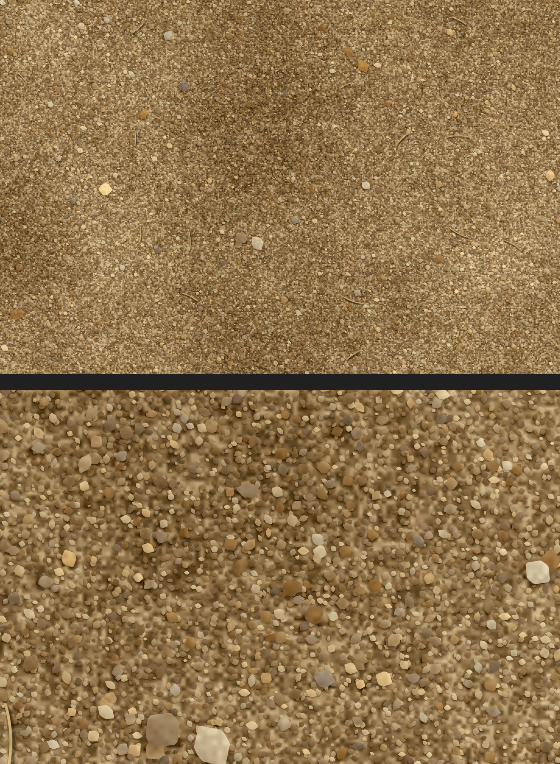
Top: the whole. Bottom: its middle third, enlarged.
This texture is drawn by a Shadertoy shader. Its source:

```glsl
float hash(vec2 p) {
    vec3 q = fract(p.xyx * 0.1031);
    q += dot(q, q.yzx + 33.33);
    return fract((q.x + q.y) * q.z);
}

vec2 hash2(vec2 p) {
    return vec2(hash(p), hash(p + 57.0));
}

float noise(vec2 p) {
    vec2 i = floor(p), f = fract(p);
    f = f * f * (3.0 - 2.0 * f);
    return mix(mix(hash(i), hash(i + vec2(1, 0)), f.x),
               mix(hash(i + vec2(0, 1)), hash(i + 1.0), f.x), f.y);
}

float fbm(vec2 p) {
    float sum = 0.0, weight = 0.5;
    for (int i = 0; i < 5; i++) {
        sum += weight * noise(p);
        p = mat2(1.6, 1.2, -1.2, 1.6) * p + 19.0;
        weight *= 0.5;
    }
    return sum;
}

vec2 rotate(vec2 p, float angle) {
    float c = cos(angle), s = sin(angle);
    return vec2(c * p.x + s * p.y, c * p.y - s * p.x);
}

// Nearest stone: signed distance, slope towards the light, random id
vec3 nearestStone(vec2 p, float amount) {
    vec3 best = vec3(1, 0, 0);
    for (int y = -1; y <= 1; y++)
    for (int x = -1; x <= 1; x++) {
        vec2 cell = floor(p) + vec2(x, y);
        if (hash(cell + 11.0) > amount) continue;
        float id = hash(cell + 3.0);
        float radius = 0.25 + 0.3 * hash(cell + 31.0);
        vec2 offset = p - cell - 0.15 - 0.7 * hash2(cell + 5.0);
        vec2 local = rotate(offset, 6.283 * id);
        local.y *= 1.0 + 0.8 * hash(cell + 23.0);
        float facets = 0.92 * abs(local.x) + 0.7 * abs(local.y);
        float dist = max(length(local), facets) - radius;
        if (dist < best.x)
            best = vec3(dist, dot(offset, vec2(0.4, 0.9)) / radius, id);
    }
    return best;
}

// Distance to a dry straw, in cell units
float strawDistance(vec2 p) {
    vec2 cell = floor(p);
    if (hash(cell + 71.0) > 0.13) return 1.0;
    vec2 local = rotate(fract(p) - 0.35 - 0.3 * hash2(cell), 6.283 * hash(cell + 9.0));
    local.y += 0.6 * local.x * local.x;
    local.x = max(abs(local.x) - 0.06 - 0.14 * hash(cell + 13.0), 0.0);
    return length(local) - 0.009;
}

// Soil ramp from damp shade to sunlit grain
vec3 soilColour(float tone) {
    tone = clamp(tone, -0.4, 1.25);
    vec3 mid = vec3(0.57, 0.45, 0.29);
    return tone < 0.435
        ? mix(vec3(0.37, 0.27, 0.13), mid, tone / 0.435)
        : mix(mid, vec3(0.83, 0.74, 0.56), (tone - 0.435) / 0.565);
}

void mainImage(out vec4 fragColor, in vec2 fragCoord) {
    vec2 p = fragCoord / iResolution.y;

    // Broad damp patches, clumps and fine sand
    float patches = fbm(p * 3.0 + 4.0) - 0.48;
    float tone = 0.45 + 0.7 * patches
               + 0.3 * (noise(p * 62.0) - 0.5)
               + 0.9 * (noise(p * 240.0) - 0.5);
    vec3 tint = vec3(0);

    // Grains to pebbles, each layer larger and sparser
    vec4 amounts = vec4(0.85, 0.3, 0.045, 0.012);
    for (int k = 0; k < 4; k++) {
        float size = float(k);
        float scale = 150.0 * pow(0.565, size);
        float blur = 0.5 * scale / iResolution.y;
        vec3 stone = nearestStone(p * scale + 40.0 * size, amounts[k]);
        float shadow = smoothstep(0.3, 0.0, stone.x) * smoothstep(0.5, -0.9, stone.y);
        tone -= 0.32 * shadow;

        float face = 0.25 + 0.75 * pow(stone.z, 1.5) + 0.05 * size
                   + 0.17 * stone.y + 0.5 * patches
                   + 0.25 * (noise(p * 210.0) - 0.5);
        vec3 mineral = mix(vec3(-0.06, 0.0, 0.09), vec3(0.07, -0.01, -0.1),
                           fract(stone.z * 17.0));
        float cover = smoothstep(blur, -blur, stone.x);
        tone = mix(tone, face, cover);
        tint = mix(tint, mineral * (0.35 + 0.22 * size), cover);
    }
    vec3 colour = soilColour(tone) + tint;

    // Scattered straws with a thin shadow
    float edge = 3.5 / iResolution.y;
    float shade = smoothstep(0.02, 0.0, strawDistance(p * 7.0 + vec2(-0.01, 0.025)));
    colour *= 1.0 - 0.4 * shade;
    float straw = smoothstep(edge, -edge, strawDistance(p * 7.0));
    colour = mix(colour, vec3(0.8, 0.67, 0.42) + 0.15 * (noise(p * 150.0) - 0.5), straw);

    fragColor = vec4(clamp(colour, 0.0, 1.0), 1.0);
}
```
